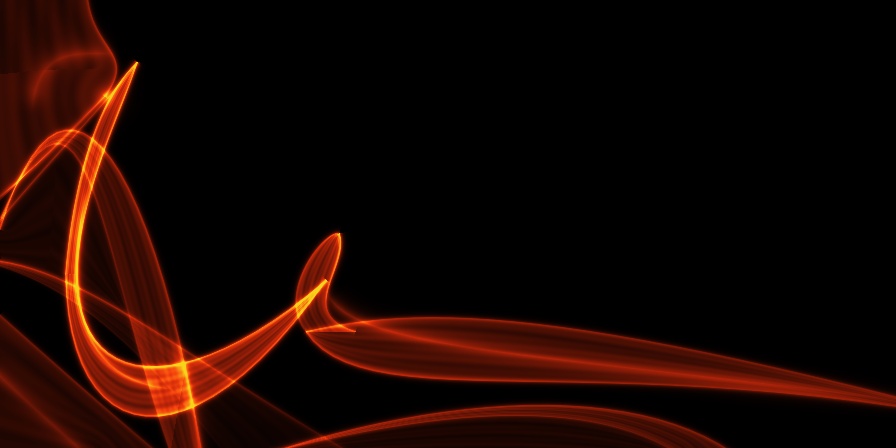
Reproduce this background procedurally as a Shadertoy shader.

```glsl
// Glowing translucent ribbons of fire curling over a black background.

// Cubic curve; the four columns are its control points in canvas heights.
vec2 bezier(mat4x2 curve, float t) {
    float u = 1.0 - t;
    return curve * vec4(u * u * u, 3.0 * u * u * t, 3.0 * u * t * t, t * t * t);
}

// Distance to a segment, and the position along it.
vec2 segment(vec2 p, vec2 a, vec2 b) {
    vec2 ab = b - a;
    float h = clamp(dot(p - a, ab) / max(dot(ab, ab), 1e-8), 0.0, 1.0);
    return vec2(length(p - a - ab * h), h);
}

// -1 when a ray from p to the right crosses the segment, else 1.
float crossing(vec2 p, vec2 a, vec2 b) {
    if ((a.y > p.y) == (b.y > p.y)) return 1.0;
    return p.x < mix(a.x, b.x, (p.y - a.y) / (b.y - a.y)) ? -1.0 : 1.0;
}

const int STEPS = 24;

// Distance to a whole curve, and the parameter of its nearest point.
vec2 nearest(vec2 p, mat4x2 curve) {
    vec2 best = vec2(9.0, 0.0), a = curve[0];
    for (int i = 1; i <= STEPS; i++) {
        vec2 b = bezier(curve, float(i) / float(STEPS));
        vec2 hit = segment(p, a, b);
        if (hit.x < best.x) best = vec2(hit.x, (float(i - 1) + hit.y) / float(STEPS));
        a = b;
    }
    return best;
}

// Soft line that fades out at both ends.
float strand(vec2 p, mat4x2 curve, float width, float heat) {
    vec2 n = nearest(p, curve);
    return heat * exp(-n.x / width) * smoothstep(0.0, 0.15, n.y) * smoothstep(1.0, 0.8, n.y);
}

// Sheet between two curves; look = fill, first edge, second edge, heat at the end.
float ribbon(vec2 p, mat4x2 first, mat4x2 second, vec4 look) {
    vec2 a = first[0], b = second[0];
    float side = crossing(p, a, b);
    for (int i = 1; i <= STEPS; i++) {
        float t = float(i) / float(STEPS);
        vec2 a2 = bezier(first, t), b2 = bezier(second, t);
        side *= crossing(p, a, a2) * crossing(p, b, b2);
        a = a2;
        b = b2;
    }
    side *= crossing(p, a, b);

    vec2 na = nearest(p, first), nb = nearest(p, second);
    float pixel = 1.0 / iResolution.y;
    float inside = smoothstep(-pixel, pixel, -side * min(na.x, nb.x));
    float across = na.x / (na.x + nb.x + 1e-5);
    float fibres = 0.8 + 0.13 * sin(across * 19.0 + 2.0 * sin(na.y * 5.0))
                 + 0.09 * sin(across * 43.0 - na.y * 7.0);

    // Thin rims stop at the curve ends; their glow spreads inward only.
    vec2 d = vec2(na.x, nb.x), t = vec2(na.y, nb.y);
    vec2 rim = exp(-d / 0.004) * step(1e-4, t * (1.0 - t)) + 0.25 * inside * exp(-d / 0.022);
    return (look.x * fibres * inside + dot(rim, look.yz)) * mix(1.0, look.w, na.y);
}

// Black through deep red and orange to yellow.
vec3 fire(float heat) {
    float hot = smoothstep(0.75, 1.6, heat);
    return vec3(min(heat, 0.97), 0.2 * min(heat, 1.4) + 0.55 * hot, 0.05 * min(heat, 1.0) + 0.05 * hot);
}

void mainImage(out vec4 fragColor, in vec2 fragCoord) {
    vec2 p = fragCoord / iResolution.xy * vec2(2.0, 1.0);
    float heat = 0.0;

    // Veil in the upper left corner, with its folds
    heat += ribbon(p, mat4x2(0.195, 1.01, 0.208, 0.883, 0.307, 0.883, 0.234, 0.784),
                   mat4x2(-0.03, 1.01, -0.03, 0.85, -0.03, 0.7, 0.0, 0.552), vec4(0.2, 0.4, 0.0, 1.3));
    heat += strand(p, mat4x2(0.07, 0.74, 0.08, 0.9, 0.17, 0.88, 0.27, 0.88), 0.018, 0.35);
    heat += strand(p, mat4x2(0.26, 0.81, 0.18, 0.73, 0.08, 0.62, -0.04, 0.53), 0.005, 0.75);
    heat += strand(p, mat4x2(0.30, 0.85, 0.2, 0.73, 0.09, 0.62, -0.04, 0.46), 0.004, 0.5);
    heat += 0.6 * exp(-length(p - vec2(0.236, 0.784)) / 0.018);

    // Arch and the dim sheet beneath it
    mat4x2 archInner = mat4x2(0.0, 0.513, 0.195, 0.948, 0.221, 0.44, 0.38, -0.01);
    heat += ribbon(p, mat4x2(0.0, 0.487, 0.13, 0.917, 0.326, 0.714, 0.451, -0.01), archInner,
                   vec4(0.3, 0.55, 0.3, 0.8));
    heat += ribbon(p, archInner, mat4x2(0.0, 0.417, 0.156, 0.396, 0.286, 0.297, 0.417, 0.193),
                   vec4(0.13, 0.0, 0.0, 1.0));
    heat += strand(p, mat4x2(0.39, 0.25, 0.42, 0.15, 0.44, 0.08, 0.45, -0.08), 0.012, 0.4);

    // Sloping shelf and the corner sheet
    heat += ribbon(p, mat4x2(0.0, 0.417, 0.195, 0.388, 0.391, 0.219, 0.781, -0.01),
                   mat4x2(0.0, 0.405, 0.182, 0.35, 0.33, 0.2, 0.5, -0.01), vec4(0.19, 0.65, 0.08, 0.25));
    heat += ribbon(p, mat4x2(0.0, 0.297, 0.117, 0.193, 0.234, 0.089, 0.352, -0.01),
                   mat4x2(-0.02, -0.03, 0.05, -0.03, 0.1, -0.03, 0.2, -0.03), vec4(0.2, 0.3, 0.0, 0.8));
    heat += strand(p, mat4x2(-0.04, 0.2, 0.05, 0.11, 0.12, 0.05, 0.22, -0.04), 0.014, 0.3);

    // Low dune along the bottom
    mat4x2 duneLow = mat4x2(0.604, -0.01, 1.042, 0.1, 1.328, 0.1, 1.51, -0.01);
    heat += ribbon(p, mat4x2(0.604, -0.01, 0.99, 0.115, 1.406, 0.146, 1.635, -0.01), duneLow,
                   vec4(0.28, 0.45, 0.3, 0.8));
    heat += ribbon(p, duneLow, mat4x2(0.604, -0.02, 0.9, -0.02, 1.2, -0.02, 1.51, -0.02),
                   vec4(0.13, 0.0, 0.0, 1.0));

    // Bright ribbon: fall, then sweep to the right
    heat += ribbon(p, mat4x2(0.307, 0.862, 0.208, 0.771, 0.161, 0.57, 0.146, 0.388),
                   mat4x2(0.307, 0.862, 0.273, 0.753, 0.177, 0.57, 0.172, 0.388), vec4(0.42, 0.85, 0.85, 0.9));
    heat += ribbon(p, mat4x2(0.146, 0.388, 0.151, -0.003, 0.424, -0.063, 0.729, 0.375),
                   mat4x2(0.172, 0.388, 0.172, 0.141, 0.396, 0.091, 0.729, 0.375), vec4(0.46, 0.6, 0.75, 1.15));
    heat += strand(p, mat4x2(0.2, 0.62, 0.13, 0.3, 0.19, 0.13, 0.42, 0.13), 0.008, 0.65);

    // Curl and its long tail
    heat += ribbon(p, mat4x2(0.758, 0.479, 0.729, 0.492, 0.612, 0.349, 0.682, 0.26),
                   mat4x2(0.758, 0.479, 0.781, 0.401, 0.656, 0.302, 0.794, 0.26), vec4(0.6, 0.55, 0.95, 0.55));
    heat += ribbon(p, mat4x2(0.682, 0.26, 0.938, 0.318, 1.224, 0.31, 2.01, 0.112),
                   mat4x2(0.682, 0.26, 0.807, 0.076, 1.25, 0.206, 2.01, 0.091), vec4(0.32, 0.5, 0.6, 0.6));
    heat += strand(p, mat4x2(0.724, 0.37, 0.74, 0.21, 1.2, 0.22, 2.2, 0.08), 0.012, 0.5);

    fragColor = vec4(fire(heat), 1.0);
}
```
